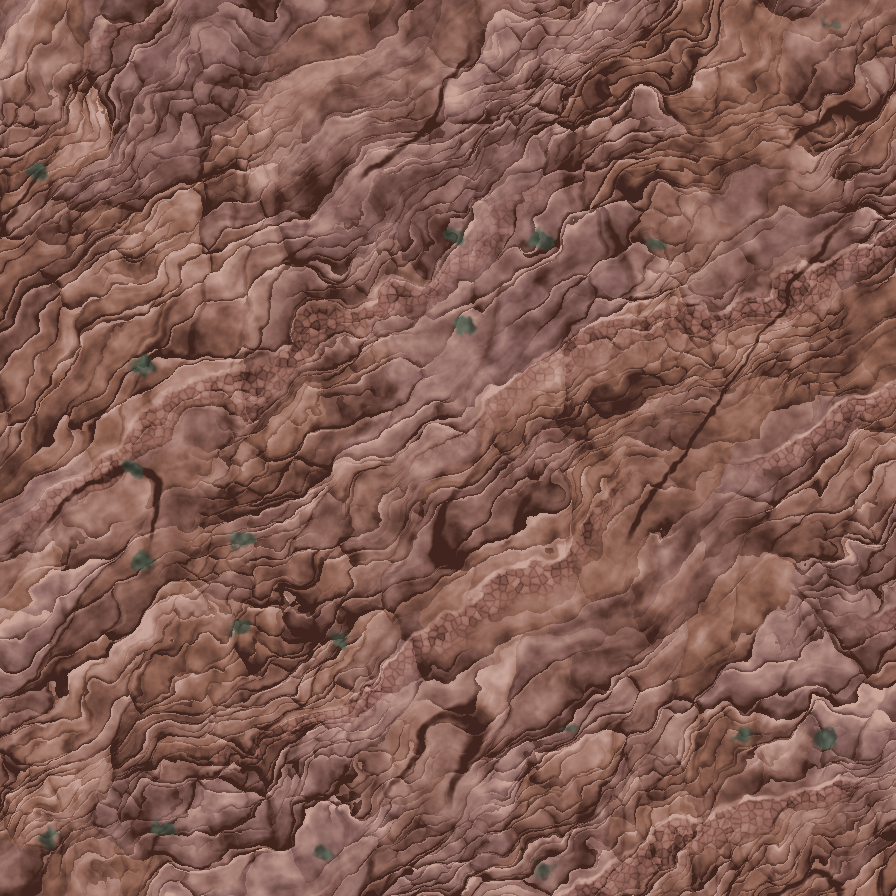
Write a WebGL 2 fragment shader that draws this texture.

```glsl
#version 300 es
precision highp float;
// Weathered red-brown rock face: slanted slabs from skewed, warped Voronoi cells
// at three scales, with lit upper rims, shaded undersides, streaked strata,
// pale ledges over gravel, steep dark cracks and a few small green plants.

uniform vec2 u_resolution;
out vec4 fragColor;

struct Slab {
    vec2 id;      // random pair per slab
    vec2 offset;  // position relative to the slab centre
    vec2 normal;  // direction to the nearest neighbour
    float edge;   // distance to the border
};

vec2 hash2(vec2 p) {
    vec3 q = fract(p.xyx * vec3(0.1031, 0.1030, 0.0973));
    q += dot(q, q.yzx + 33.33);
    return fract((q.xx + q.yz) * q.zy);
}

float noise(vec2 p) {
    vec2 i = floor(p), f = fract(p);
    f = f * f * (3.0 - 2.0 * f);
    return mix(mix(hash2(i).x, hash2(i + vec2(1, 0)).x, f.x),
               mix(hash2(i + vec2(0, 1)).x, hash2(i + vec2(1, 1)).x, f.x), f.y);
}

float fbm(vec2 p) {
    float sum = 0.0, amp = 0.533;
    for (int i = 0; i < 4; i++) {
        sum += amp * noise(p);
        p = mat2(1.6, 1.2, -1.2, 1.6) * p + 17.3;
        amp *= 0.5;
    }
    return sum;
}

// Streaks must keep their direction, so these octaves are not rotated.
float streaks(vec2 p) {
    return 0.5 * noise(p) + 0.3 * noise(p * 2.1 + 9.0) + 0.2 * noise(p * 4.3 + 23.0);
}

Slab slabAt(vec2 p) {
    vec2 cell = floor(p), near = vec2(9), next = vec2(9), id = vec2(0);
    for (int y = -1; y <= 1; y++)
        for (int x = -1; x <= 1; x++) {
            vec2 c = cell + vec2(x, y);
            vec2 r = c + 0.1 + 0.8 * hash2(c) - p;
            if (dot(r, r) < dot(near, near)) {
                next = near;
                near = r;
                id = hash2(c + 71.0);
            } else if (dot(r, r) < dot(next, next)) next = r;
        }
    vec2 n = normalize(next - near);
    return Slab(id, -near, n, dot(0.5 * (near + next), n));
}

// Tone of one slab: own shade, tilt, bright top rim, dark underside and joints.
float slabTone(Slab s, float rim, float wear) {
    float line = 1.0 - smoothstep(0.2 * rim, rim, s.edge);
    float under = smoothstep(0.1, 0.7, -s.normal.y);
    float top = smoothstep(0.2, 0.8, s.normal.y);
    float joint = smoothstep(0.6, 0.9, abs(s.normal.x));
    float tone = 0.65 * (s.id.x - 0.5) + dot(s.offset, vec2(s.id.y - 0.5, 0.35));
    tone -= 0.45 * under * wear * (1.0 - smoothstep(0.0, 0.3, s.edge));
    return tone + line * wear * (0.8 * top - 0.9 * under - 0.7 * joint);
}

void main() {
    vec2 uv = gl_FragCoord.xy / u_resolution.y;

    // Warped coordinates: x across the steep joints, y across the strata.
    vec2 warp = vec2(fbm(uv * 6.0), fbm(uv * 6.0 + 31.0)) - 0.5;
    vec2 rough = vec2(fbm(uv * 32.0 + 5.0), fbm(uv * 32.0 + 57.0)) - 0.5;
    vec2 p = uv + 0.13 * warp + 0.025 * rough;
    vec2 s = mat2(0.97, -0.47, -0.26, 0.88) * p;

    // Slabs, strata and grain; zero is mid tone, +1 pale, -1 deep shade.
    Slab big = slabAt(s * vec2(8, 12) + 3.0);
    Slab mid = slabAt(s * vec2(18, 27) + 40.0);
    Slab chip = slabAt(s * vec2(42, 60) + 90.0);
    float wear = smoothstep(0.35, 0.62, fbm(uv * 9.0 + 11.0));
    float broken = smoothstep(0.42, 0.65, fbm(uv * 8.0 + 63.0));
    float tone = 0.08 + 0.85 * slabTone(big, 0.07, 0.3 + 0.7 * wear);
    tone += 0.75 * slabTone(mid, 0.11, wear) + 0.6 * broken * slabTone(chip, 0.2, 0.8);
    tone += 1.3 * (streaks(s * vec2(10, 55)) - 0.5);
    tone += 1.7 * (fbm(uv * 55.0) - 0.5) + 0.9 * (fbm(uv * 14.0 + 80.0) - 0.5);

    // Long pale ledges with a gravel band beneath each.
    float ledge = (fract(s.y * 5.5 + 0.5 * noise(uv * 3.0)) - 0.5) / 5.5;
    float reach = smoothstep(0.45, 0.65, noise(s * vec2(5, 6) + 19.0));
    float lip = reach * (1.0 - smoothstep(0.001, 0.0045, abs(ledge)));
    float gravel = reach * smoothstep(-0.045, -0.015, ledge) * (1.0 - smoothstep(-0.004, 0.002, ledge));
    Slab pebble = slabAt(uv * 115.0);
    float pebbleTone = 0.15 + 1.1 * (pebble.id.x - 0.5) - 0.6 * (1.0 - smoothstep(0.0, 0.25, pebble.edge));
    tone = mix(tone, 0.4 * tone + pebbleTone, 0.75 * gravel);
    tone += 0.95 * lip * (0.4 + noise(uv * 60.0));

    // Steep thin cracks along broken contours of stretched noise.
    vec2 k = mat2(0.85, 0.53, -0.53, 0.85) * (uv + 0.03 * warp + 0.02 * rough);
    float contour = abs(noise(k * vec2(9, 3) + 7.0) - 0.5);
    float split = smoothstep(0.56, 0.72, noise(uv * 6.5 + 45.0));
    tone -= 1.5 * split * (1.0 - smoothstep(0.006, 0.028, contour));

    // Colour: mauve and brown stone, reddish gravel, shaded or bleached by tone.
    float hue = smoothstep(0.25, 0.75, 0.45 * big.id.y + 0.2 * mid.id.y + 0.35 * fbm(uv * 5.0 + 22.0));
    vec3 stone = mix(vec3(0.53, 0.38, 0.365), vec3(0.565, 0.385, 0.315), hue);
    stone = mix(stone, vec3(0.59, 0.39, 0.35), 0.7 * gravel);
    vec3 color = mix(stone, vec3(0.73, 0.58, 0.535), clamp(tone, 0.0, 1.3));
    color = mix(color, vec3(0.31, 0.19, 0.16), clamp(-tone, 0.0, 1.25));

    // Sparse tufts, one at most per grid cell.
    vec2 plot = floor(uv * 9.0), seed = hash2(plot + 130.0);
    float tuft = length((fract(uv * 9.0) - 0.25 - 0.5 * seed) * vec2(0.8, 1.1)) / 9.0;
    tuft += 0.025 * (fbm(uv * 70.0 + 3.0) - 0.5);
    float leaf = step(0.7, hash2(plot + 210.0).x) * (1.0 - smoothstep(0.004, 0.012, tuft));
    color = mix(color, vec3(0.24, 0.31, 0.26) * (0.6 + 0.8 * noise(uv * 150.0)), 0.75 * leaf);

    fragColor = vec4(color, 1.0);
}
```
